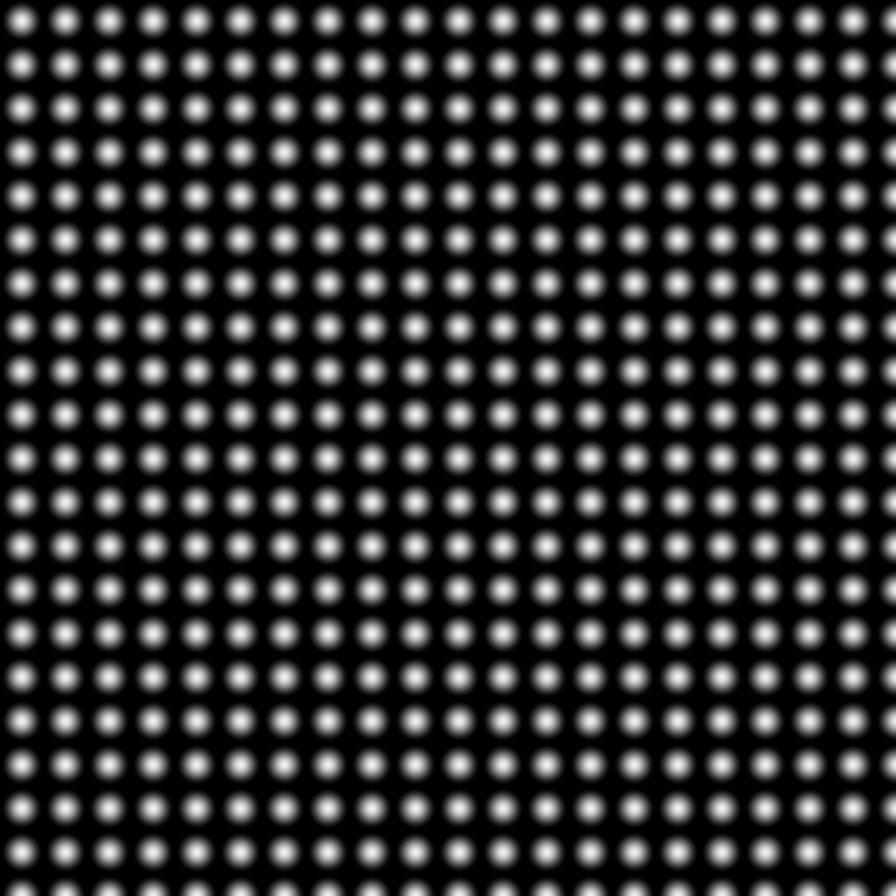
Write a Shadertoy shader that draws this pattern.

```glsl
// Round glow, brightest at the cell centre and fading smoothly to black
float softDot(vec2 cell) {
    return 0.94 * (1.0 - smoothstep(0.0, 0.48, length(cell)));
}

void mainImage(out vec4 fragColor, in vec2 fragCoord) {
    vec2 uv = fragCoord / iResolution.y;

    // Square grid: columns start on a cell edge, rows on a dot centre
    vec2 cell = fract(uv * 20.48 + vec2(0.0, 0.5)) - 0.5;

    fragColor = vec4(vec3(softDot(cell)), 1.0);
}
```
